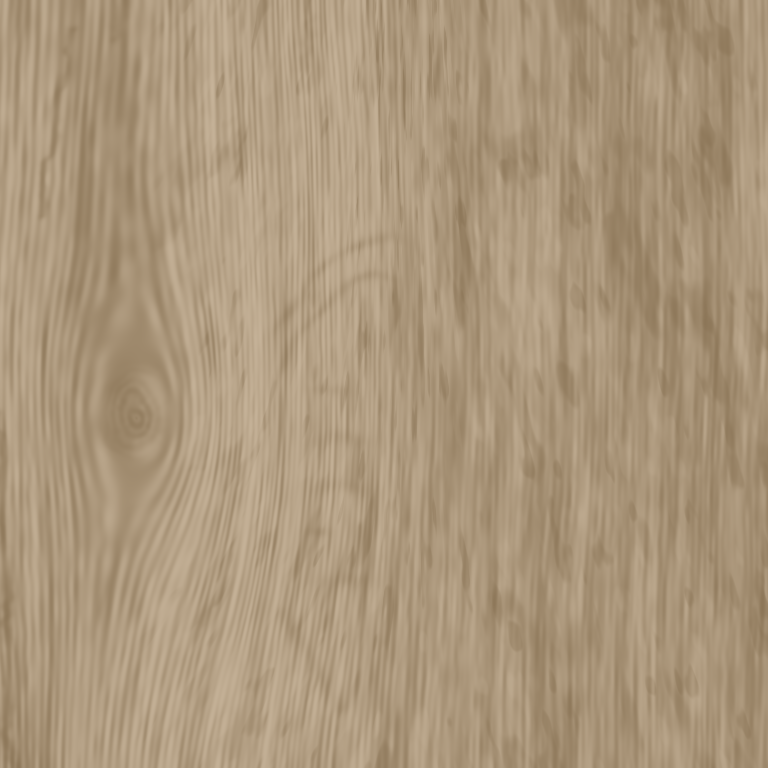
Give the GLSL for this texture, as a WebGL 2 fragment shader.

```glsl
#version 300 es
precision highp float;
// Pale oak board: vertical grain is drawn as noise and fine lines along a
// warped coordinate that flows around one knot. Ray flecks, arched figure
// and a few cracks are then added to a single tone, mapped to a tan ramp.

#define BASE_COLOR vec3(0.661, 0.580, 0.470)
#define TONE_STEP vec3(0.041, 0.043, 0.046)
#define CONTRAST 1.08
#define BRIGHTNESS 0.30
#define LINE_COUNT 104.0
#define LINE_STRENGTH 0.85
#define FLECK_STRENGTH 1.15
#define CRACK_STRENGTH 2.3
#define KNOT_POS vec2(0.177, 0.458)
#define KNOT_RADIUS 0.065

uniform vec2 u_resolution;
out vec4 fragColor;

float hash(ivec2 cell) {
    uvec2 q = uvec2(cell) * uvec2(1597334673u, 3812015801u);
    uint h = (q.x ^ q.y) * 1597334673u;
    h = (h ^ (h >> 15)) * 2246822519u;
    h ^= h >> 13;
    return float(h >> 8) / 16777216.0;
}

// Smooth value noise in -1..1
float noise(vec2 p) {
    ivec2 c = ivec2(floor(p));
    vec2 f = fract(p);
    f = f * f * (3.0 - 2.0 * f);
    float low = mix(hash(c), hash(c + ivec2(1, 0)), f.x);
    float high = mix(hash(c + ivec2(0, 1)), hash(c + ivec2(1, 1)), f.x);
    return 2.0 * mix(low, high, f.y) - 1.0;
}

// Soft stroke from a to b
float stroke(vec2 p, vec2 a, vec2 b, float width) {
    vec2 ab = b - a;
    float t = clamp(dot(p - a, ab) / dot(ab, ab), 0.0, 1.0);
    vec2 d = (p - a - ab * t) / width;
    return exp(-dot(d, d));
}

// Sideways coordinate that stays constant along each fibre
float grainCoord(vec2 p) {
    vec2 d = p - KNOT_POS;
    float r2 = dot(d * vec2(1.0, 0.6), d * vec2(1.0, 0.6));
    float g = KNOT_POS.x + d.x * r2 / (r2 + KNOT_RADIUS * KNOT_RADIUS);
    float slant = exp(-pow((p.x - 0.26) / 0.17, 2.0));
    g -= 0.07 * slant * smoothstep(-0.1, 0.45, p.y);
    g += 0.010 * noise(p * vec2(2.5, 1.7) + 7.0);
    return g + 0.004 * noise(p * vec2(7.0, 5.0) + 31.0);
}

// Broad light and dark zones of the board
float zoneTone(vec2 p) {
    float x = p.x + 0.03 * noise(p * vec2(3.0, 4.0) + 50.0);
    float pale = smoothstep(0.16, 0.23, x) * (1.0 - smoothstep(0.42, 0.54, x));
    float tan_ = exp(-pow((x - 0.13) / 0.06, 2.0)) * smoothstep(0.45, 0.65, p.y);
    float glow = exp(-pow((x - 0.71) / 0.07, 2.0)) * smoothstep(0.15, 0.5, p.y);
    return 0.8 * pale - 0.7 * tan_ + 0.4 * glow - 0.4 * smoothstep(0.45, 0.56, x);
}

// Fibre streaks from broad to fine, with dashed lines
float grainTone(vec2 p, float g) {
    float tone = 0.45 * noise(vec2(g * 14.0, p.y * 1.6));
    tone += 0.70 * noise(vec2(g * 46.0, p.y * 3.0) + 11.0);
    tone += 1.00 * noise(vec2(g * 165.0, p.y * 9.0) + 23.0);
    tone += 0.60 * noise(vec2(g * 210.0, p.y * 34.0) + 37.0);
    float phase = g * LINE_COUNT + 0.55 * noise(vec2(g * 30.0, p.y * 4.0));
    float lines = sin(6.28318 * phase);
    float clear = mix(1.0, 0.4, smoothstep(0.42, 0.58, p.x));
    clear *= 0.8 + 0.5 * noise(vec2(g * 60.0, p.y * 22.0) + 61.0);
    return tone + LINE_STRENGTH * clear * lines;
}

// Small leaning flecks, two sizes, dark and pale
float fleckTone(vec2 p, float g) {
    float lean = mix(-0.30, 0.22, smoothstep(0.42, 0.62, p.x));
    float tone = 0.0;
    for (int i = 0; i < 2; i++) {
        float size = 1.0 + 0.8 * float(i);
        vec2 q = vec2((g + lean * p.y) * 30.0, p.y * 10.0) * size;
        float n = noise(q + 80.0 + 19.0 * float(i));
        n += 0.25 * noise(q * 2.7);
        tone -= smoothstep(0.50, 0.85, n);
        tone += 0.45 * smoothstep(0.50, 0.90, -n);
    }
    return tone * smoothstep(0.14, 0.3, p.x);
}

// Arched rays with short cross bars below them
float figureTone(vec2 p) {
    vec2 w = p + 0.005 * vec2(noise(p * 25.0), noise(p * 25.0 + 9.0));
    float span = smoothstep(0.345, 0.37, w.x) * (1.0 - smoothstep(0.48, 0.54, w.x));
    float dark = 0.0;
    for (int i = 0; i < 2; i++) {
        float x = w.x - 0.5;
        float off = w.y - (0.643 + 0.05 * float(i) - 6.5 * x * x);
        float d = off / sqrt(1.0 + 169.0 * x * x);
        dark += span * exp(-d * d / 0.00005);
    }
    for (int i = 0; i < 5; i++) {
        float h = hash(ivec2(i, 77));
        vec2 c = vec2(0.41 + 0.04 * h, 0.49 - 0.062 * float(i));
        vec2 d = (w - c) / vec2(0.016 + 0.02 * h, 0.006 + 0.005 * h);
        dark += 0.75 * exp(-dot(d, d));
    }
    dark += 0.9 * stroke(w, vec2(0.37, 0.20), vec2(0.44, 0.08), 0.010);
    dark += 0.7 * stroke(w, vec2(0.71, 0.16), vec2(0.76, 0.17), 0.025);
    return -dark * (0.9 + 0.4 * noise(p * vec2(45.0, 30.0)));
}

// Narrow broken cracks near the left edge and the top
float crackTone(vec2 p) {
    vec2 w = p;
    w.x += 0.007 * noise(p * vec2(8.0, 22.0)) + 0.003 * noise(p * vec2(60.0, 90.0));
    float dark = stroke(w, vec2(0.092, 0.96), vec2(0.052, 0.72), 0.006);
    dark += stroke(w, vec2(0.0, 0.46), vec2(0.012, 0.0), 0.007);
    dark += 0.9 * stroke(w, vec2(0.405, 1.02), vec2(0.395, 0.91), 0.009);
    dark += 0.7 * stroke(w, vec2(0.158, 1.02), vec2(0.150, 0.95), 0.008);
    return -dark * (0.65 + 0.5 * noise(p * vec2(50.0, 26.0) + 5.0));
}

void main() {
    vec2 p = gl_FragCoord.xy / u_resolution;
    float g = grainCoord(p);

    // Knot: concentric rings replace the fibres near its centre
    vec2 d = (p - KNOT_POS) * vec2(1.0, 0.72);
    float r = length(d + 0.005 * vec2(noise(p * 45.0), noise(p * 45.0 + 13.0)));
    float core = exp(-r * r / 0.0009);
    float rings = 0.55 * sin(r * 560.0) + 0.5 * noise(p * 130.0);
    float tone = mix(grainTone(p, g), rings, core);
    tone -= 1.3 * core + 0.8 * exp(-r * r / 0.0045);

    tone += BRIGHTNESS + zoneTone(p);
    tone += FLECK_STRENGTH * (fleckTone(p, g) + figureTone(p));
    tone += CRACK_STRENGTH * crackTone(p);

    // Soft limits keep the ramp within natural wood tones
    tone = 3.2 * tanh(CONTRAST * tone / 3.2);
    fragColor = vec4(BASE_COLOR + TONE_STEP * tone, 1.0);
}
```
